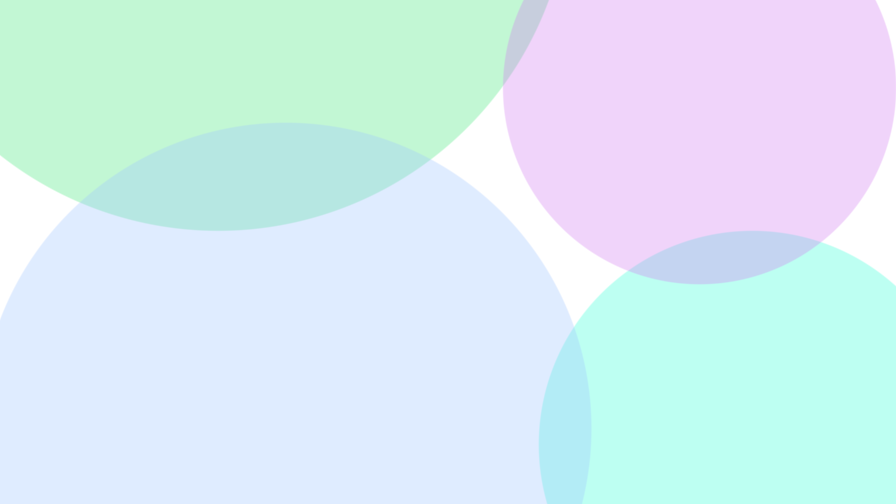
Write a Shadertoy shader that draws this background.

```glsl
// Four large translucent pastel discs overlapping on a white ground.
// Each disc is a distance function with a smoothed edge, laid over
// the ones below it at a shared opacity so the overlaps deepen.

#define OPACITY 0.33
#define EDGE_PIXELS 1.0
#define GREEN_TINT vec3(0.760, 0.969, 0.831)
#define CYAN_TINT  vec3(0.741, 1.000, 0.950)
#define BLUE_TINT  vec3(0.876, 0.925, 1.000)
#define PINK_TINT  vec3(0.942, 0.830, 0.980)

// Signed distance to a circle, negative inside.
float circleDistance(vec2 p, vec2 center, float radius) {
    return length(p - center) - radius;
}

// Lays a disc over the backdrop; tint is its appearance on plain white.
vec3 layDisc(vec3 backdrop, vec2 p, vec2 center, float radius, vec3 tint) {
    float edge = EDGE_PIXELS / iResolution.y;
    float d = circleDistance(p, center, radius);
    float coverage = 1.0 - smoothstep(-edge, edge, d);
    vec3 blended = tint - (1.0 - OPACITY) * (1.0 - backdrop);
    return mix(backdrop, blended, coverage);
}

void mainImage(out vec4 fragColor, in vec2 fragCoord) {
    // Canvas height is one unit, origin at the lower left.
    vec2 p = fragCoord / iResolution.y;
    vec3 color = vec3(1.0);

    // Discs from back to front.
    color = layDisc(color, p, vec2(0.433, 1.241), 0.699, GREEN_TINT);
    color = layDisc(color, p, vec2(1.493, 0.118), 0.424, CYAN_TINT);
    color = layDisc(color, p, vec2(0.567, 0.150), 0.6065, BLUE_TINT);
    color = layDisc(color, p, vec2(1.388, 0.826), 0.390, PINK_TINT);

    fragColor = vec4(color, 1.0);
}
```
